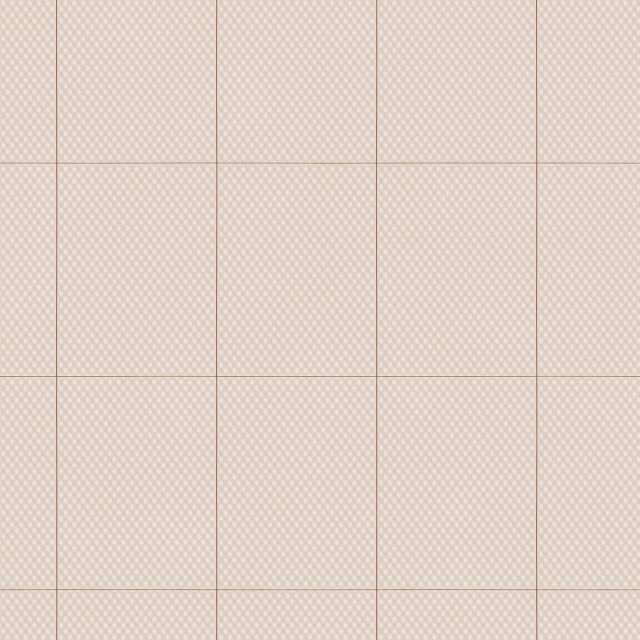
Write a WebGL 1 fragment shader that draws this pattern.

```glsl
precision highp float;
// Beige wall tiles printed with a fine diagonal gingham, divided by thin brown seams.

uniform vec2 u_resolution;

const vec2 TILES = vec2(4.0, 3.0);             // tiles across and down
const vec2 SEAM_ORIGIN = vec2(0.0885, 0.0785); // first seam crossing
const vec2 CHECKS = vec2(18.0, 18.0);          // checks per tile
const float BAND_SHARE = 0.5;                  // light band width per period
const vec2 SEAM_HALF_WIDTH = vec2(0.00088, 0.00070);
const float BEVEL_WIDTH = 0.0022;              // light rim beside the seams
const float SEAM_WAVER = 0.0006;
const float TONE_VARIATION = 0.012;

const vec3 GAP_COLOR = vec3(0.858, 0.796, 0.722);
const vec3 RISING_COLOR = vec3(0.872, 0.820, 0.772);
const vec3 FALLING_COLOR = vec3(0.880, 0.832, 0.790);
const vec3 CROSSING_COLOR = vec3(0.928, 0.888, 0.873);
const vec3 RIM_COLOR = vec3(0.925, 0.880, 0.845);
const vec3 UPRIGHT_SEAM_COLOR = vec3(0.56, 0.40, 0.31);
const vec3 LEVEL_SEAM_COLOR = vec3(0.62, 0.48, 0.36);

vec2 hashGradient(vec2 cell) {
  vec2 q = vec2(dot(cell, vec2(127.1, 311.7)), dot(cell, vec2(269.5, 183.3)));
  return 2.0 * fract(sin(q) * 43758.5) - 1.0;
}

float gradientNoise(vec2 p) {
  vec2 cell = floor(p);
  vec2 f = fract(p);
  vec2 w = f * f * f * (f * (f * 6.0 - 15.0) + 10.0);
  float a = dot(hashGradient(cell), f);
  float b = dot(hashGradient(cell + vec2(1.0, 0.0)), f - vec2(1.0, 0.0));
  float c = dot(hashGradient(cell + vec2(0.0, 1.0)), f - vec2(0.0, 1.0));
  float d = dot(hashGradient(cell + vec2(1.0, 1.0)), f - vec2(1.0, 1.0));
  return mix(mix(a, b, w.x), mix(c, d, w.x), w.y);
}

// Coverage of a centred band in each unit period.
float band(float t, float blur) {
  float d = abs(fract(t) - 0.5);
  return 1.0 - smoothstep(-blur, blur, d - 0.5 * BAND_SHARE);
}

// Two families of diagonal bands, lightest where they cross.
vec3 gingham(vec2 tilePos, float pixel) {
  vec2 check = tilePos * CHECKS;
  float blur = 0.6 * pixel * length(TILES * CHECKS);
  float falling = band(check.x + check.y, blur);
  float rising = band(check.x - check.y, blur);
  return mix(mix(GAP_COLOR, FALLING_COLOR, falling),
             mix(RISING_COLOR, CROSSING_COLOR, falling), rising);
}

// Box-filtered coverage of a line at signed distance d.
float lineCoverage(float d, float halfWidth, float pixel) {
  float lo = max(d - 0.5 * pixel, -halfWidth);
  float hi = min(d + 0.5 * pixel, halfWidth);
  return clamp((hi - lo) / pixel, 0.0, 1.0);
}

void main() {
  float pixel = 1.0 / min(u_resolution.x, u_resolution.y);
  vec2 pos = gl_FragCoord.xy * pixel;
  vec2 tilePos = (pos - SEAM_ORIGIN) * TILES;

  // Printed surface with faint warm and cool drift
  vec3 color = gingham(tilePos, pixel);
  float drift = gradientNoise(pos * 9.0) + 0.5 * gradientNoise(pos * 31.0 + 7.0);
  float grain = gradientNoise(pos * 190.0);
  color += TONE_VARIATION * (drift * vec3(0.4, 0.5, 0.9) + 0.5 * grain);

  // Slightly uneven signed distance to the nearest seams
  vec2 seam = (fract(tilePos + 0.5) - 0.5) / TILES;
  vec2 line = floor(tilePos + 0.5);
  seam.x += SEAM_WAVER * gradientNoise(vec2(pos.y * 5.0, line.x * 3.7 + 0.4));
  seam.y += SEAM_WAVER * gradientNoise(vec2(pos.x * 5.0, line.y * 5.3 + 0.6));

  // Light bevels, then dark seams with uneven strength
  vec2 rim = 1.0 - smoothstep(vec2(0.4 * BEVEL_WIDTH), vec2(1.4 * BEVEL_WIDTH), abs(seam));
  color = mix(color, RIM_COLOR, 0.65 * max(rim.x, rim.y));
  float wear = 0.9 + 0.2 * gradientNoise(pos * 24.0 + 3.0);
  float level = lineCoverage(seam.y, SEAM_HALF_WIDTH.y, pixel);
  float upright = lineCoverage(seam.x, SEAM_HALF_WIDTH.x, pixel);
  color = mix(color, LEVEL_SEAM_COLOR, level * wear);
  color = mix(color, UPRIGHT_SEAM_COLOR, upright * wear);

  gl_FragColor = vec4(clamp(color, 0.0, 1.0), 1.0);
}
```
